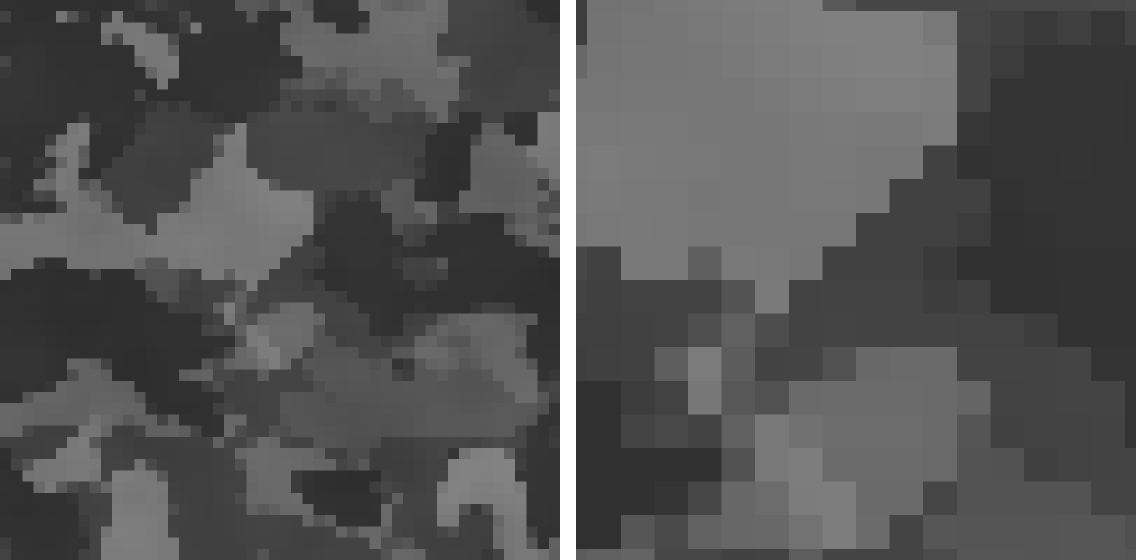
Left: the whole. Right: its middle third, enlarged.
This pattern is drawn by a WebGL 1 fragment shader. Its source:

```glsl
precision highp float;

uniform vec2 u_resolution;

const float CELLS = 50.0;             // blocks across the canvas
const vec2 PATCH_SCALE = vec2(5.0, 6.4);
const float EDGE_SOFTNESS = 0.018;

const float DARK = 0.195;
const float BASE = 0.26;
const float MID = 0.33;
const float PALE = 0.405;
const float LIGHT = 0.48;

float hash(vec2 p) {
    return fract(sin(dot(p, vec2(127.1, 311.7))) * 43758.5453);
}

float valueNoise(vec2 p) {
    vec2 i = floor(p);
    vec2 f = fract(p);
    vec2 w = f * f * (3.0 - 2.0 * f);
    float bottom = mix(hash(i), hash(i + vec2(1.0, 0.0)), w.x);
    float top = mix(hash(i + vec2(0.0, 1.0)), hash(i + vec2(1.0, 1.0)), w.x);
    return mix(bottom, top, w.y);
}

// Three octaves, each turned to hide the lattice
float fractalNoise(vec2 p) {
    mat2 turn = mat2(0.8, 0.6, -0.6, 0.8);
    float sum = 0.0;
    float weight = 0.5;
    for (int i = 0; i < 3; i++) {
        sum += weight * valueNoise(p);
        p = turn * p * 2.03 + 17.3;
        weight *= 0.5;
    }
    return sum / 0.875;
}

// Coverage of one layer of blotches; a lower threshold covers more
float patchMask(vec2 p, float seed, float threshold) {
    float n = fractalNoise(p * PATCH_SCALE + seed * vec2(13.7, 29.1));
    return smoothstep(threshold - EDGE_SOFTNESS, threshold + EDGE_SOFTNESS, n);
}

// Bends the blotches and frays their outlines
vec2 warp(vec2 p, vec2 cell) {
    vec2 bend = vec2(valueNoise(p * 8.0 + 61.0), valueNoise(p * 8.0 + 97.0)) - 0.5;
    vec2 fray = vec2(hash(cell + 5.0), hash(cell + 43.0)) - 0.5;
    return p + bend * vec2(0.09, 0.05) + fray * 0.012;
}

// Flat grey of the block that holds the point
float blockTone(vec2 uv) {
    vec2 cell = floor(uv * CELLS);
    vec2 center = (cell + 0.5) / CELLS;
    vec2 p = warp(center, cell);

    float tone = BASE;
    tone = mix(tone, MID, patchMask(p, 1.0, 0.515));
    tone = mix(tone, PALE, patchMask(p, 2.0, 0.608));
    tone = mix(tone, DARK, patchMask(p, 3.0, 0.586));
    tone = mix(tone, LIGHT, patchMask(p, 4.0, 0.62));

    // Faint drift of shade within the blotches
    float shade = fractalNoise(center * 6.0 + 211.0) - 0.5;
    return tone * (1.0 + 0.3 * shade);
}

void main() {
    // Four samples per pixel smooth the block edges
    float tone = 0.0;
    for (int y = 0; y < 2; y++) {
        for (int x = 0; x < 2; x++) {
            vec2 offset = (vec2(float(x), float(y)) - 0.5) * 0.5;
            tone += blockTone((gl_FragCoord.xy + offset) / u_resolution.y);
        }
    }
    gl_FragColor = vec4(vec3(tone * 0.25), 1.0);
}
```
